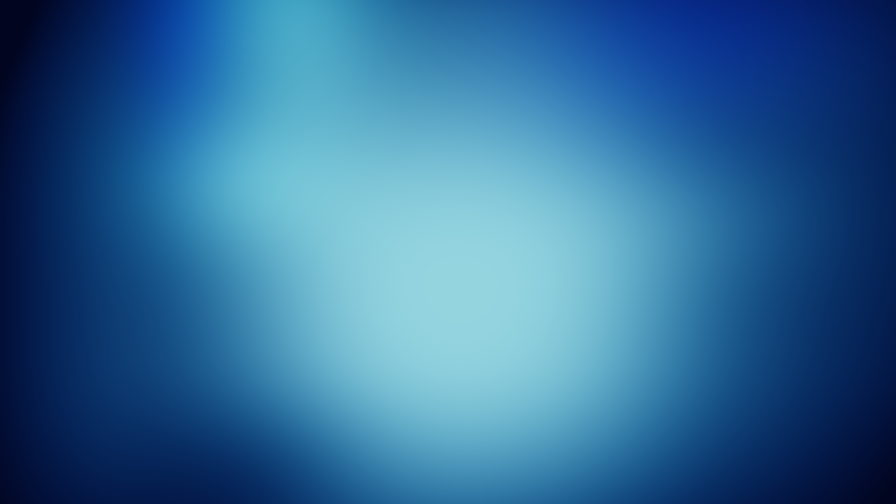
Write a Shadertoy shader that draws this background.

```glsl
// A soft, defocused blue backdrop: a pale cyan pool of light with a teal streak,
// royal blue tints near the top and dark rims. Smooth glows are summed into one
// light level, which a formula turns into a navy-to-cyan colour.

#define AMBIENT 0.20        // light level away from the rims
#define POOL_LIGHT 0.63     // strength of the central pool
#define POOL_RADIUS 0.484   // size of the pool, in canvas heights
#define STREAK_LIGHT 0.45   // strength of the teal streak at the top
#define STREAK_TEAL 0.20    // how much red the streak removes
#define ROYAL_BLUE 0.16     // extra blue in the upper tints

// Elliptical Gaussian: one at the centre, fading over the given size
float glow(vec2 p, vec2 centre, vec2 size) {
    vec2 d = (p - centre) / size;
    return exp(-dot(d, d));
}

// Ambient light, dimmed towards each side
float ambientLight(vec2 p) {
    float left = smoothstep(-0.14, 0.255, p.x);
    float right = 1.0 - smoothstep(1.481, 2.176, p.x);
    float bottom = smoothstep(-0.296, 0.306, p.y);
    float top = 1.0 - smoothstep(0.769, 1.347, p.y);
    return AMBIENT * left * right * bottom * top;
}

// Central pool with a flatter top than a Gaussian
float poolLight(vec2 p) {
    float d = length(p - vec2(0.914, 0.410)) / POOL_RADIUS;
    return POOL_LIGHT * exp(-d * d * d);
}

// Streak descending from the upper left
float streakLight(vec2 p) {
    return STREAK_LIGHT * glow(p, vec2(0.567, 1.023), vec2(0.197, 0.278))
         + 0.24 * glow(p, vec2(0.440, 0.641), vec2(0.208, 0.162));
}

// Faint fill lights at the top and right
float fillLight(vec2 p) {
    return 0.12 * glow(p, vec2(0.949, 1.000), vec2(0.278, 0.162))
         + 0.08 * glow(p, vec2(1.412, 0.572), vec2(0.255, 0.139));
}

// Darker patches at the lower left and in two corners
float shadow(vec2 p) {
    return 0.10 * glow(p, vec2(0.544, 0.086), vec2(0.208, 0.139))
         + 0.06 * glow(p, vec2(0.000, 1.000), vec2(0.255))
         + 0.055 * glow(p, vec2(1.829, 0.074), vec2(0.300, 0.255));
}

// Light level to colour: red rises late, blue rises early
vec3 blueRamp(float level) {
    return vec3(0.005 + 0.83 * level * level, level, 0.965 * pow(level, 0.53));
}

void mainImage(out vec4 fragColor, in vec2 fragCoord) {
    // Canvas heights, on a 16:9 frame
    vec2 p = fragCoord / iResolution.xy * vec2(16.0 / 9.0, 1.0);

    float streak = streakLight(p);
    float level = ambientLight(p) + poolLight(p) + streak + fillLight(p) - shadow(p);
    vec3 colour = blueRamp(max(level, 0.02));

    // Local tints
    colour.r -= STREAK_TEAL * streak;
    colour.b += ROYAL_BLUE * (glow(p, vec2(1.380, 0.954), vec2(0.330, 0.220))
              + 0.9 * glow(p, vec2(0.347, 0.965), vec2(0.120, 0.250)));

    fragColor = vec4(clamp(colour, 0.0, 1.0), 1.0);
}
```
